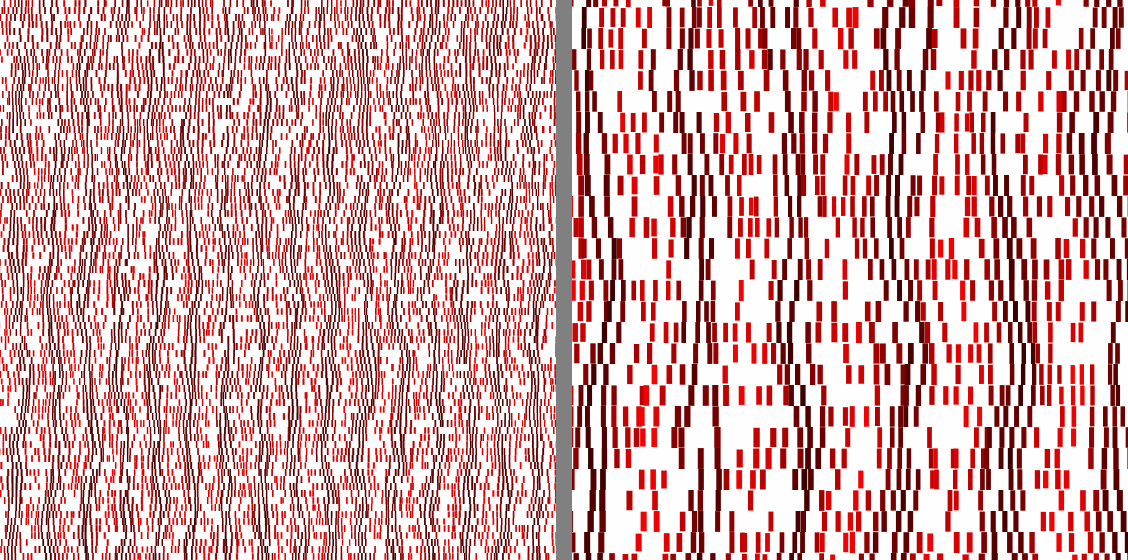
Left, the full canvas; right, a detail of the centre.
This pattern is drawn by a WebGL 1 fragment shader. Its source:

```glsl
precision highp float;
uniform vec2 u_resolution;

#define STRANDS 146.0       // strands per canvas height
#define ROWS 80.0           // dash rows per canvas height
#define HALF_WIDTH 0.225    // half dash width, in strand spacings
#define STREAK_PERIOD 9.0   // strands between dark streaks
#define SWAY 1.5            // shared sideways drift, in strands
#define WOBBLE 0.27         // drift of each strand on its own
#define DENSE 0.97          // chance of a dash in a dark streak
#define SPARSE 0.54         // chance of a dash in bright areas
#define PAPER vec3(1.0, 0.995, 0.995)
#define DARK_INK vec3(0.24, 0.0, 0.0)
#define BRIGHT_INK vec3(0.95, 0.01, 0.01)

float hash(vec2 p) {
  vec3 q = fract(vec3(p.xyx) * 0.1031);
  q += dot(q, q.yzx + 33.33);
  return fract((q.x + q.y) * q.z);
}

// Slow layered sines that bend neighbouring strands together
float sway(float x, float y) {
  return SWAY * (sin(y * 15.0 + x * 9.0) * 0.6
    + sin(y * 33.0 - x * 21.0 + 1.7) * 0.4
    + sin(y * 61.0 + x * 37.0) * 0.2);
}

// Sideways offset of one dash from the middle of its strand
float wobble(float strand, float row) {
  float phase = hash(vec2(strand, 7.0)) * 6.2832;
  return WOBBLE * (sin(row * 0.42 + phase) + 0.5 * sin(row * 1.13 + phase * 3.0))
    + 0.14 * (hash(vec2(strand, row + 211.0)) - 0.5);
}

// 0 in a dark streak, 1 in the bright gaps; streaks fade towards the top
float brightness(float strand, float row, float y) {
  float shift = 0.09 * sin(y * 11.0 + strand * 0.13);
  float offset = abs(fract(strand / STREAK_PERIOD + shift) - 0.5) * STREAK_PERIOD;
  float streak = smoothstep(0.2, 3.6, offset);
  float mottled = 0.5 + 0.25 * sin(strand * 1.9 + y * 8.0)
    + 0.2 * sin(strand * 0.37 - y * 19.0);
  float grain = hash(vec2(strand + 31.0, row)) - 0.5;
  float fade = 0.2 + 0.4 * smoothstep(0.25, 0.9, y);
  return clamp(mix(streak, mottled, fade) + 0.28 * grain, 0.0, 1.0);
}

// Share of a pixel covered by a bar; all lengths in pixels
float barCoverage(float dist, float halfSize) {
  return clamp(halfSize - abs(dist) + 0.5, 0.0, 1.0);
}

void main() {
  vec2 p = gl_FragCoord.xy / u_resolution.y;
  float row = floor(p.y * ROWS);
  float rowY = (row + 0.5) / ROWS;
  float across = p.x * STRANDS + sway(p.x, rowY);
  float along = fract(p.y * ROWS) - 0.5;
  vec2 pixelsPerCell = u_resolution.y / vec2(STRANDS, ROWS);
  vec3 color = PAPER;

  // Nearby strands may lean into this cell
  for (int i = -1; i <= 1; i++) {
    float strand = floor(across) + float(i);
    float tone = brightness(strand, row, rowY);
    float present = step(hash(vec2(strand, row + 97.0)), mix(DENSE, SPARSE, tone));

    // Dashes in dark streaks join up, bright ones end a little early
    float halfLength = 0.5 - 0.1 * tone * hash(vec2(strand + 53.0, row));
    float dist = across - strand - 0.5 - wobble(strand, row);
    float cover = present
      * barCoverage(dist * pixelsPerCell.x, HALF_WIDTH * pixelsPerCell.x)
      * barCoverage(along * pixelsPerCell.y, halfLength * pixelsPerCell.y + 0.2);
    color = mix(color, mix(DARK_INK, BRIGHT_INK, tone), cover);
  }
  gl_FragColor = vec4(color, 1.0);
}
```
